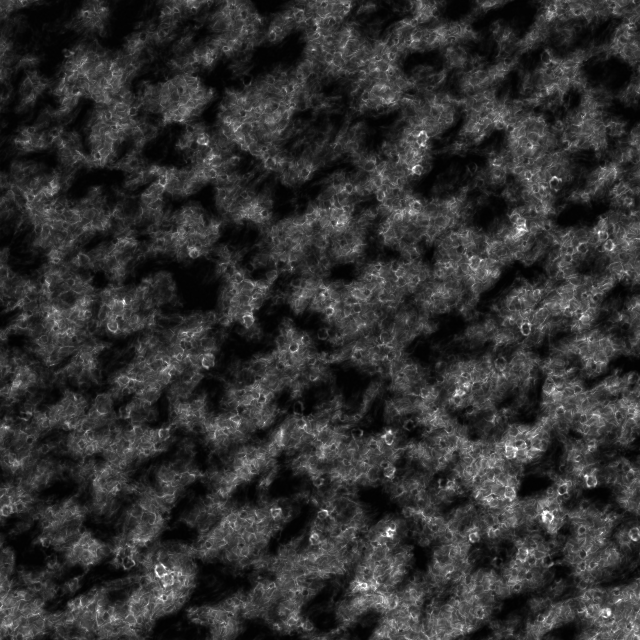
Reproduce this texture procedurally as a three.js fragment shader.

```glsl
varying vec2 vUv;

vec2 hash2(vec2 p) {
  vec3 q = fract(p.xyx * vec3(0.1031, 0.1030, 0.0973));
  q += dot(q, q.yzx + 33.33);
  return fract((q.xx + q.yz) * q.zy);
}

float cornerSlope(vec2 corner, vec2 offset) {
  float angle = 6.2832 * hash2(corner).x;
  return dot(vec2(cos(angle), sin(angle)), offset);
}

float gradientNoise(vec2 p) {
  vec2 i = floor(p), f = fract(p);
  vec2 u = f * f * f * (f * (f * 6.0 - 15.0) + 10.0);
  vec2 e = vec2(1.0, 0.0);
  float low = mix(cornerSlope(i, f), cornerSlope(i + e, f - e), u.x);
  float high = mix(cornerSlope(i + e.yx, f - e.yx), cornerSlope(i + 1.0, f - 1.0), u.x);
  return mix(low, high, u.y);
}

vec2 noisePair(vec2 p) {
  return vec2(gradientNoise(p), gradientNoise(p + 37.0));
}

float fbm(vec2 p, float roughness) {
  float sum = 0.0, gain = 1.0;
  for (int i = 0; i < 5; i++) {
    sum += gain * gradientNoise(p);
    p = mat2(1.6, 1.2, -1.2, 1.6) * p + 17.3;
    gain *= roughness;
  }
  return sum;
}

// Short bright membranes along the zero lines of the noise
float membranes(vec2 p) {
  float sum = 0.0, gain = 0.4;
  for (int i = 0; i < 3; i++) {
    float ridge = max(1.0 - 2.1 * abs(gradientNoise(p)), 0.0);
    float broken = clamp(1.0 + 1.8 * gradientNoise(p * 0.8 + 61.0), 0.3, 1.7);
    sum += gain * ridge * ridge * broken;
    p = mat2(1.5, 1.1, -1.1, 1.5) * p + 9.7;
    gain *= 0.85;
  }
  return sum;
}

// x: ragged membrane rings, y: nuclei; share sets how many cells appear
vec2 cells(vec2 p, float share) {
  vec2 q = p + 0.13 * noisePair(p * 4.5);
  float patchy = clamp(0.8 + 1.4 * gradientNoise(p * 4.0 + 23.0), 0.2, 1.4);
  vec2 result = vec2(0.0);
  for (int y = -1; y <= 1; y++) {
    for (int x = -1; x <= 1; x++) {
      vec2 id = floor(p) + vec2(x, y);
      vec2 kind = hash2(id + 71.0);
      vec2 offset = q - id - 0.1 - 0.8 * hash2(id);
      offset.x *= 0.8 + 0.5 * kind.y;
      float radius = mix(0.13, 0.3, kind.y);
      float dist = length(offset);
      float wall = (dist - radius) / 0.075;
      float strength = smoothstep(1.0 - share, 1.15 - 0.5 * share, kind.x);
      result.x = max(result.x, strength * patchy * exp(-wall * wall));
      result.y = max(result.y, strength * (1.0 - smoothstep(0.2 * radius, radius, dist)));
    }
  }
  return result;
}

void main() {
  vec2 uv = vUv;
  float side = uv.x - uv.y;

  // Tissue with ragged voids, slightly stretched along the rising diagonal
  vec2 along = vec2(dot(uv, vec2(0.76, 0.65)) * 0.8, dot(uv, vec2(-0.65, 0.76)) * 1.1);
  vec2 bend = 0.02 * noisePair(uv * 18.0);
  float density = smoothstep(-0.54, 0.5, fbm((along + bend) * 14.0 + 4.0, 0.58) + 0.1 * side);

  // Broad haze, blotches and fine web multiply the tissue
  float haze = fbm(uv * 5.5 + 31.0, 0.5);
  float blotch = fbm(uv * 38.0 + 11.0, 0.65);
  vec2 fray = 0.006 * noisePair(uv * 80.0);
  float web = membranes((mix(uv, along, 0.4) + bend * 0.3 + fray) * 50.0);
  vec2 faint = cells(uv * 38.0 + 5.0, 0.85);
  float tone = 0.32 * haze + 0.42 * blotch + 1.0 * (web - 0.4) + 0.15 * side;
  tone += 0.38 * faint.x - 0.45 * faint.y;
  float shade = 0.285 * density * exp(tone);

  // Glowing clusters
  float cluster = smoothstep(0.2, 0.55, gradientNoise(uv * 19.0 + 43.0) + 0.1 * side);
  shade += 0.2 * cluster * web * density;

  // Sparse bright cells gathered in clumps
  float clump = clamp(0.16 + 0.15 * side + 0.35 * gradientNoise(uv * 7.0 + 13.0), 0.03, 0.4);
  vec2 bright = cells(uv * 29.0 + 90.0, clump);
  float sparkle = 0.85 + 0.9 * gradientNoise(uv * 170.0);
  shade += bright.x * sparkle * (0.2 + 0.55 * density);
  shade += 0.08 * bright.y * density;

  // Fine grain
  shade += (0.008 + 0.17 * shade) * gradientNoise(uv * 240.0 + 7.0);
  gl_FragColor = vec4(vec3(clamp(shade + 0.012, 0.0, 1.0)), 1.0);
}
```
